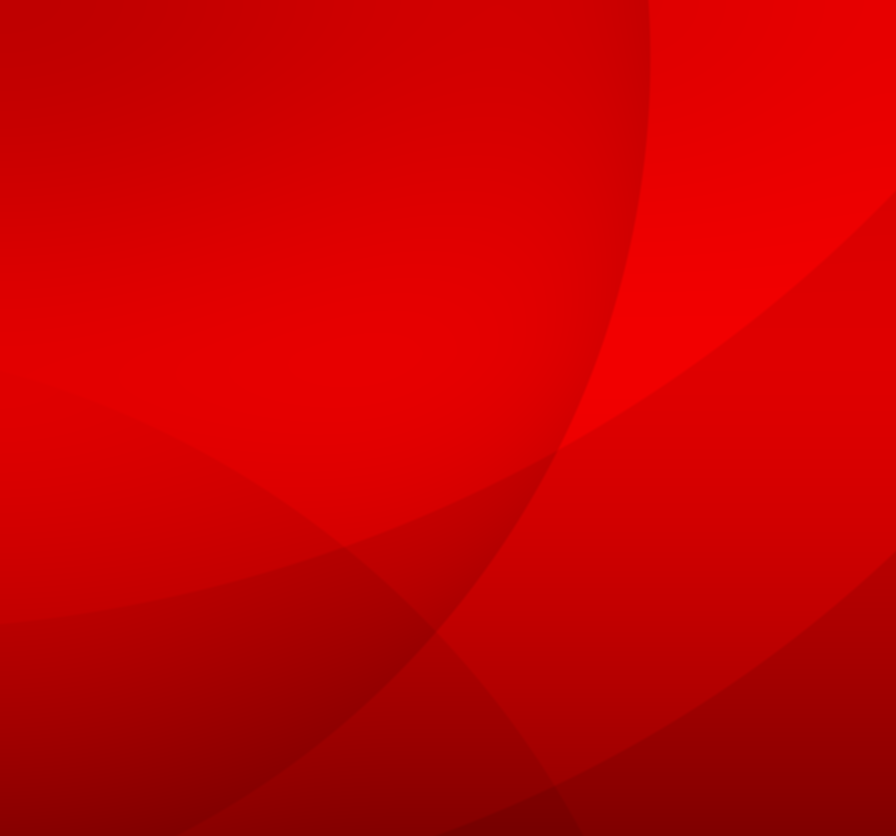
Reproduce this background procedurally as a Shadertoy shader.

```glsl
// Red backdrop of overlapping translucent discs with soft inner shading.
// A vertical glow sets the base brightness; each large circle then multiplies
// it by its own shade, so the overlaps darken along gently curved edges.

// Signed depth inside a circle: positive inside, negative outside.
float discDepth(vec2 p, vec2 center, float radius) {
    return radius - length(p - center);
}

// Softly antialiased coverage from a signed depth.
float coverage(float depth) {
    float edge = 0.0015 + 0.7 / iResolution.y;
    return smoothstep(-edge, edge, depth);
}

// Brightness peaks a little above the middle and falls off to the bottom.
float verticalGlow(vec2 p) {
    float fromTop = 1.0 - p.y;
    float glow = 0.875 + 0.075 * smoothstep(0.0, 0.43, fromTop);
    float fall = max((fromTop - 0.42) / 0.58, 0.0);
    float topRight = smoothstep(0.75, 1.07, p.x) * smoothstep(0.6, 1.0, p.y);
    return glow - 0.35 * pow(fall, 1.7) + 0.03 * topRight;
}

void mainImage(out vec4 fragColor, in vec2 fragCoord) {
    vec2 p = fragCoord / iResolution.y;
    float light = verticalGlow(p);

    // Upper left disc: dim corner and a shadow hugging its rim
    float upperLeft = discDepth(p, vec2(-0.268, 0.930), 1.046);
    float corner = smoothstep(0.8, 0.0, p.x) * smoothstep(0.45, 1.0, p.y);
    float rimStrength = mix(0.03, 0.085, smoothstep(0.0, 0.28, p.y));
    float rimShadow = rimStrength * exp(-max(upperLeft, 0.0) / 0.09);
    float upperShade = 0.965 - 0.02 * smoothstep(0.5, 0.0, p.x)
                     - 0.09 * corner - rimShadow;
    light *= mix(1.0, upperShade, coverage(upperLeft));

    // Wide sweep: everything below the long rising arc
    float sweep = -discDepth(p, vec2(-0.169, 1.969), 1.724);
    light *= mix(1.0, mix(0.955, 0.92, smoothstep(0.0, 0.42, p.x)), coverage(sweep));

    // Lower left disc: fades in from the left
    float lowerLeft = discDepth(p, vec2(-0.299, -0.534), 1.131);
    light *= mix(1.0, mix(0.985, 0.925, smoothstep(0.0, 0.5, p.x)), coverage(lowerLeft));

    // Lower right sweep: the darkest corner
    float lowerRight = -discDepth(p, vec2(-0.020, 1.490), 1.585);
    light *= mix(1.0, 0.9, coverage(lowerRight));

    fragColor = vec4(light, 0.0, 0.0, 1.0);
}
```
